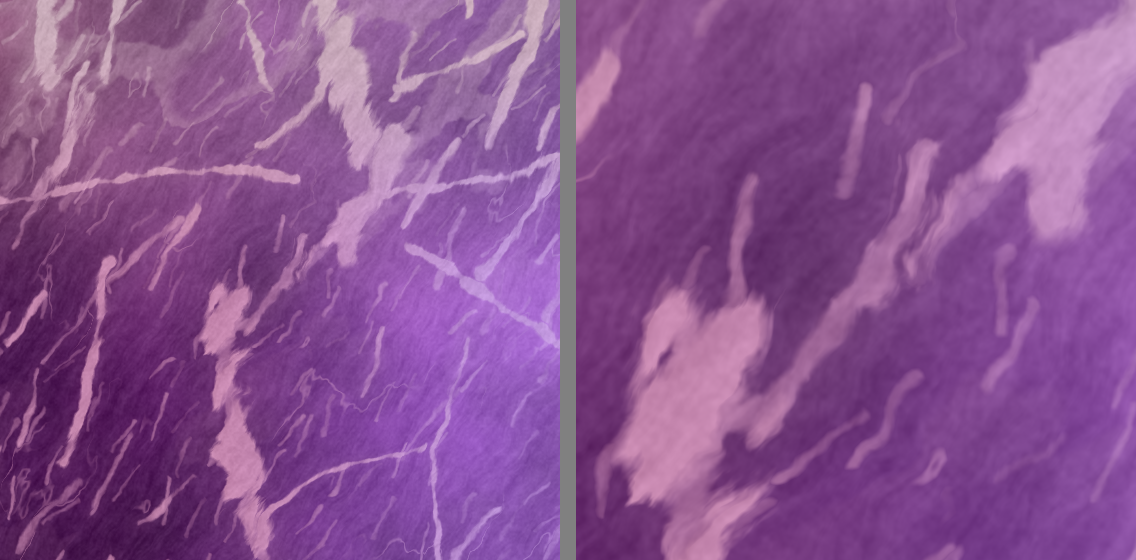
Left, the full canvas; right, a detail of the centre.
Reproduce this texture procedurally as a three.js fragment shader.

```glsl
varying vec2 vUv;

float hash(vec2 p) {
  vec3 q = fract(p.xyx * vec3(0.1031, 0.1030, 0.0973));
  q += dot(q, q.yzx + 33.33);
  return fract((q.x + q.y) * q.z);
}

float noise(vec2 p) {
  vec2 i = floor(p), f = fract(p);
  f = f * f * (3.0 - 2.0 * f);
  float low = mix(hash(i), hash(i + vec2(1.0, 0.0)), f.x);
  float high = mix(hash(i + vec2(0.0, 1.0)), hash(i + 1.0), f.x);
  return mix(low, high, f.y);
}

float fbm(vec2 p) {
  float sum = 0.0, amp = 0.52;
  for (int i = 0; i < 5; i++) {
    sum += amp * noise(p);
    p = mat2(1.6, 1.2, -1.2, 1.6) * p + 17.3;
    amp *= 0.5;
  }
  return sum;
}

vec2 warp(vec2 p, float freq, float amount) {
  return p + amount * (vec2(fbm(p * freq + 3.1), fbm(p * freq + 47.7)) - 0.5);
}

// Coordinates across and along a slanted grain
vec2 slant(vec2 p, float angle) {
  float c = cos(angle), s = sin(angle);
  return vec2(p.x * s - p.y * c, p.x * c + p.y * s);
}

// Ragged, bowed stroke from a to b with a faint halo
float vein(vec2 p, vec2 a, vec2 b, float bow, float width, float rough) {
  vec2 axis = b - a, q = p - a;
  float len = length(axis);
  vec2 dir = axis / len;
  float along = dot(q, dir);
  float h = clamp(along / len, 0.0, 1.0);
  float side = dot(q, vec2(-dir.y, dir.x)) - bow * 4.0 * h * (1.0 - h);
  float dist = length(vec2(side, along - h * len));
  float edge = width * (0.25 + 1.5 * rough);
  float core = 1.0 - smoothstep(edge * 0.5, edge + 0.003, dist);
  return core * (0.4 + 0.75 * rough) + 0.22 * exp(-dist / (width * 2.0));
}

// Short slanted flakes, one chance per cell
float flakes(vec2 p, float count, float rough) {
  vec2 cell = floor(p * count);
  float mask = 0.0;
  for (int j = -1; j <= 1; j++) {
    for (int i = -1; i <= 1; i++) {
      vec2 id = cell + vec2(float(i), float(j));
      float seed = hash(id + 61.0), angle = 0.65 + 0.75 * hash(id + 23.0);
      vec2 mid = (id + vec2(hash(id + 5.0), hash(id + 9.0))) / count;
      vec2 reach = vec2(cos(angle), sin(angle)) * (0.2 + 0.4 * seed) / count;
      float flake = vein(p, mid - reach, mid + reach, 0.08 * (seed - 0.5) / count, 0.035 / count, rough);
      mask = max(mask, flake * step(0.45, seed) * (0.35 + 0.5 * hash(id + 31.0)));
    }
  }
  return mask;
}

float broadVeins(vec2 p, float rough) {
  float m = vein(p, vec2(0.59, 1.02), vec2(0.66, 0.72), -0.008, 0.026, rough);
  m = max(m, vein(p, vec2(0.69, 0.75), vec2(0.61, 0.57), 0.0, 0.027, rough));
  m = max(m, vein(p, vec2(0.54, 0.57), vec2(0.40, 0.40), 0.02, 0.022, rough));
  m = max(m, vein(p, vec2(0.41, 0.46), vec2(0.47, 0.01), -0.03, 0.029, rough));
  m = max(m, vein(p, vec2(0.10, 1.02), vec2(0.09, 0.86), -0.01, 0.018, rough));
  m = max(m, vein(p, vec2(0.17, 0.83), vec2(0.06, 0.67), 0.01, 0.018, rough));
  m = max(m, vein(p, vec2(0.95, 1.0), vec2(0.87, 0.74), 0.01, 0.015, rough));
  m = max(m, vein(p, vec2(1.01, 0.71), vec2(0.86, 0.51), 0.0, 0.010, rough));
  return max(m, vein(p, vec2(0.60, 0.87), vec2(0.47, 0.74), 0.01, 0.010, rough));
}

float thinVeins(vec2 p, float rough) {
  float m = vein(p, vec2(-0.02, 0.66), vec2(0.54, 0.685), 0.008, 0.006, rough);
  m = max(m, vein(p, vec2(0.67, 0.66), vec2(1.02, 0.72), -0.008, 0.006, rough));
  m = max(m, vein(p, vec2(0.72, 0.57), vec2(1.02, 0.37), 0.0, 0.008, rough));
  m = max(m, vein(p, vec2(0.20, 0.53), vec2(0.11, 0.18), 0.012, 0.008, rough));
  m = max(m, vein(p, vec2(0.22, 1.01), vec2(0.19, 0.86), 0.0, 0.009, rough));
  m = max(m, vein(p, vec2(0.43, 1.01), vec2(0.49, 0.85), 0.0, 0.007, rough));
  m = max(m, vein(p, vec2(0.69, 0.84), vec2(0.91, 0.93), -0.01, 0.007, rough));
  m = max(m, vein(p, vec2(0.46, 0.08), vec2(0.77, 0.20), 0.03, 0.004, rough));
  return max(m, vein(p, vec2(0.83, 0.39), vec2(0.80, -0.02), -0.025, 0.005, rough));
}

void main() {
  vec2 p = vUv;
  vec2 bent = warp(warp(p, 5.0, 0.055), 20.0, 0.022);
  vec2 grain = slant(bent, 1.05);
  float cloud = fbm(p * 4.0 + 8.0);
  float fibre = fbm(grain * vec2(42.0, 13.0));
  float rough = smoothstep(0.2, 0.8, fibre);

  // Violet ground, dark at lower left and muted above
  vec3 lower = mix(vec3(0.33, 0.10, 0.36), vec3(0.62, 0.38, 0.80), smoothstep(0.2, 1.08, p.x + 0.12 * (0.5 - p.y)));
  vec3 upper = mix(vec3(0.54, 0.33, 0.47), vec3(0.54, 0.35, 0.64), p.x);
  vec3 color = mix(lower, upper, smoothstep(0.25, 0.95, p.y + 0.25 * (cloud - 0.5)));
  color *= 0.72 + 0.54 * cloud;

  // Translucent sheets with torn edges
  float sheet = fbm(slant(bent, 0.8) * vec2(6.0, 3.2) + 21.0);
  float torn = smoothstep(0.51, 0.54, sheet) * (1.0 - smoothstep(0.56, 0.72, sheet));
  vec3 pale = mix(vec3(0.79, 0.54, 0.69), vec3(0.76, 0.60, 0.87), smoothstep(0.35, 0.95, p.x));
  pale = mix(pale, vec3(0.80, 0.69, 0.74), smoothstep(0.5, 1.0, p.y));
  color = mix(color, pale, torn * (0.08 + 0.25 * smoothstep(0.3, 0.8, p.y)));

  // Veins, flakes and hairline cracks
  float mask = max(broadVeins(bent, rough), thinVeins(bent, rough));
  mask = max(mask, max(flakes(bent, 7.0, rough), 0.7 * flakes(bent + 0.37, 15.0, rough)));
  float crack = 1.0 - smoothstep(0.0, 0.016, abs(fbm(grain * vec2(9.0, 4.0) + 5.0) - 0.5));
  mask = max(mask, 0.45 * crack * smoothstep(0.42, 0.65, fbm(p * 6.0 + 70.0)));
  color = mix(color, pale, clamp(mask, 0.0, 0.95));

  // Fine raised relief and grain
  float relief = fibre - fbm((grain + vec2(0.004, -0.003)) * vec2(42.0, 13.0));
  color += 0.22 * relief + 0.06 * (fbm(p * 85.0) - 0.5) + 0.03 * (noise(p * 260.0) - 0.5);
  gl_FragColor = vec4(clamp(color, 0.0, 1.0), 1.0);
}
```
